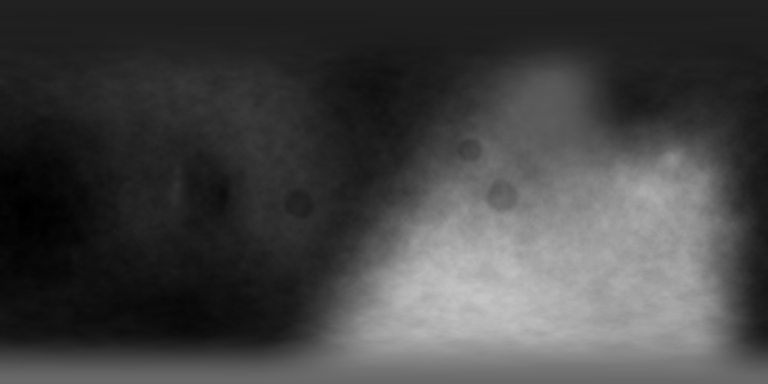
A Shadertoy shader for this texture map:

```glsl
// Grayscale planetary height map in longitude-latitude projection.
const float TAU = 6.2831853;

float hash(vec3 cell) {
    cell = fract(cell * vec3(0.1031, 0.1130, 0.0973));
    cell += dot(cell, cell.yzx + 33.3);
    return fract((cell.x + cell.y) * cell.z);
}

float noise(vec3 p) {
    vec3 i = floor(p), f = fract(p);
    f = f * f * (3.0 - 2.0 * f);
    vec2 e = vec2(0.0, 1.0);
    vec4 near = vec4(hash(i), hash(i + e.yxx), hash(i + e.xyx), hash(i + e.yyx));
    vec4 far = vec4(hash(i + e.xxy), hash(i + e.yxy), hash(i + e.xyy), hash(i + e.yyy));
    vec4 slab = mix(near, far, f.z);
    vec2 row = mix(slab.xz, slab.yw, f.x);
    return mix(row.x, row.y, f.y);
}

// Signed fractal noise, roughly -0.5 to 0.5.
float fbm(vec3 p) {
    float sum = 0.0, amplitude = 0.5;
    for (int octave = 0; octave < 5; octave++) {
        sum += amplitude * (noise(p) - 0.5);
        p = p.yzx * 2.03 + 7.1;
        amplitude *= 0.5;
    }
    return sum;
}

// Soft elliptical weight, one at the centre.
float blob(vec2 p, vec2 centre, vec2 radius) {
    vec2 q = (p - centre) / radius;
    return exp(-dot(q, q));
}

// Disc with a feathered rim.
float disc(vec2 p, vec2 centre, float radius) {
    return 1.0 - smoothstep(0.65 * radius, 1.2 * radius, length(p - centre));
}

float westernLands(vec2 p) {
    float h = 0.14;
    h = mix(h, 0.25, blob(p, vec2(0.45, 0.75), vec2(0.46, 0.14)));
    h = mix(h, 0.31, blob(p, vec2(0.68, 0.64), vec2(0.16, 0.15)));
    h = mix(h, 0.25, blob(p, vec2(0.73, 0.44), vec2(0.14, 0.17)));
    h = mix(h, 0.20, blob(p, vec2(0.36, 0.48), vec2(0.15, 0.20)));
    h = mix(h, 0.01, blob(p, vec2(0.07, 0.43), vec2(0.20, 0.25)));
    h = mix(h, 0.11, 0.8 * blob(p, vec2(0.55, 0.49), vec2(0.08, 0.13)));
    h = mix(h, 0.06, blob(p, vec2(0.42, 0.19), vec2(0.32, 0.13)));
    return mix(h, 0.11, blob(p, vec2(0.96, 0.77), vec2(0.16, 0.16)));
}

float easternLands(vec2 p, float west) {
    float shore = 0.77 + 0.57 * p.y;
    float land = smoothstep(shore - 0.16, shore + 0.18, p.x)
               * (1.0 - smoothstep(1.79, 2.0, p.x))
               * (1.0 - smoothstep(0.64, 0.92, p.y));
    float h = mix(0.62, 0.30, smoothstep(0.25, 0.75, p.y));
    h = mix(h, 0.76, 0.8 * blob(p, vec2(1.24, 0.24), vec2(0.25, 0.14)));
    h = mix(h, 0.66, 0.8 * blob(p, vec2(1.68, 0.48), vec2(0.18, 0.13)));
    h = mix(h, 0.16, blob(p, vec2(1.85, 0.78), vec2(0.20, 0.14)));
    h = mix(west * 0.75, h, land);
    // Smooth plateau beside a dark basin.
    h = mix(h, 0.38, blob(p, vec2(1.46, 0.72), vec2(0.16, 0.16)));
    return mix(h, 0.10, 0.95 * blob(p, vec2(1.65, 0.75), vec2(0.13, 0.12)));
}

// Craters lower the ground, peaks raise it.
float landmarks(vec2 p) {
    float h = -0.09 * disc(p, vec2(1.307, 0.487), 0.045);
    h -= 0.05 * disc(p, vec2(0.78, 0.47), 0.040);
    h -= 0.06 * disc(p, vec2(1.225, 0.61), 0.032);
    h -= 0.04 * blob(p, vec2(0.58, 0.49), vec2(0.02, 0.04));
    h += 0.05 * blob(p, vec2(0.46, 0.50), vec2(0.02, 0.05));
    h += 0.11 * blob(p, vec2(1.75, 0.585), vec2(0.025, 0.03));
    return h + 0.07 * blob(p, vec2(1.69, 0.50), vec2(0.035, 0.03));
}

void mainImage(out vec4 fragColor, in vec2 fragCoord) {
    vec2 uv = fragCoord / iResolution.xy;
    float longitude = TAU * uv.x, latitude = 0.5 * TAU * (uv.y - 0.5);
    vec3 globe = vec3(cos(latitude) * vec2(cos(longitude), sin(longitude)), sin(latitude));

    // Ragged coasts come from bending the map with noise.
    vec2 p = uv * vec2(2.0, 1.0);
    vec2 bend = vec2(fbm(globe * 4.0), fbm(globe * 4.0 + 19.0));
    vec2 q = p + 0.07 * bend * cos(latitude);

    float height = easternLands(q, westernLands(q));
    float relief = 0.12 * fbm(globe * 8.0) + 0.09 * fbm(globe * 18.0 + 5.0);
    float smoothPlateau = blob(p, vec2(1.48, 0.72), vec2(0.15, 0.14));
    height += relief * (0.35 + 1.1 * height) * (1.0 - 0.85 * smoothPlateau);
    height += landmarks(p + 0.02 * bend);

    // Even bands at both poles.
    float bands = 0.03 * fbm(vec3(globe.xy * 2.0, uv.y * 40.0));
    height = mix(height, 0.125 + bands, smoothstep(0.80, 0.95, uv.y));
    height = mix(height, 0.42 + bands, 1.0 - smoothstep(0.0, 0.14, uv.y));

    fragColor = vec4(vec3(clamp(height, 0.0, 1.0)), 1.0);
}
```
